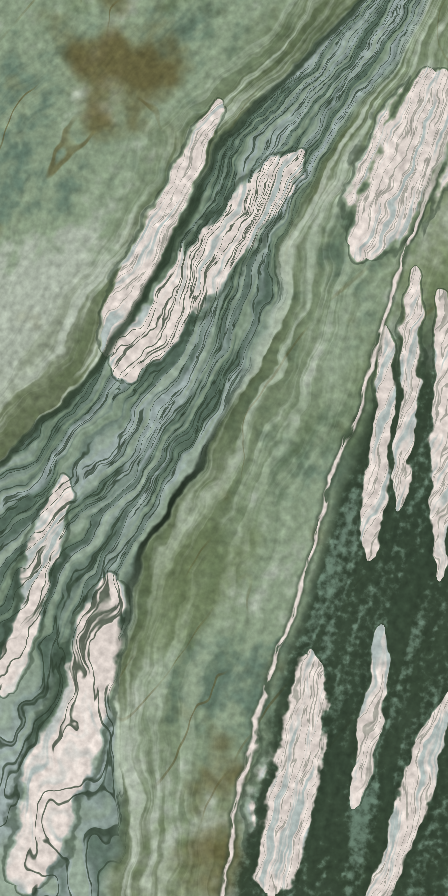
Give the GLSL for this texture, as a Shadertoy shader.

```glsl
// Polished green marble: diagonal strata, cream streaks, dark seams and a thin white vein.

const vec3 SAGE  = vec3(0.53, 0.60, 0.50);
const vec3 PALE  = vec3(0.66, 0.70, 0.64);
const vec3 SLATE = vec3(0.38, 0.47, 0.41);
const vec3 MIST  = vec3(0.61, 0.67, 0.66);
const vec3 CREAM = vec3(0.88, 0.84, 0.81);
const vec3 DARK  = vec3(0.20, 0.26, 0.20);
const vec3 OLIVE = vec3(0.41, 0.47, 0.32);
const vec3 RUST  = vec3(0.36, 0.33, 0.19);
const float WARP = 0.022;
const float RIPPLE = 0.008;
const float GRAIN = 0.13;
const float VEIN_WIDTH = 0.005;

// Cream streaks: both ends of each axis, then its half width
const int STREAKS = 11;
const vec4 AXIS[STREAKS] = vec4[STREAKS](
  vec4(.48, 1.77, .23, 1.21), vec4(1., 1.82, .8, 1.44), vec4(.86, 1.28, .83, .74),
  vec4(.93, 1.41, .89, .86), vec4(.7, .52, .6, 0.), vec4(.86, .6, .79, .2),
  vec4(1.01, .45, .83, -.04), vec4(.99, 1.34, .98, .72), vec4(.15, .94, .01, .46),
  vec4(.25, .7, .05, .02), vec4(.66, 1.65, .25, 1.16));
const float HALF_WIDTH[STREAKS] = float[STREAKS](
  .036, .075, .027, .024, .055, .022, .036, .025, .04, .062, .055);

vec2 hashGradient(vec2 cell) {
  vec3 h = fract(cell.xyx * vec3(0.1031, 0.1030, 0.0973));
  h += dot(h, h.yzx + 33.33);
  return fract((h.xx + h.yz) * h.zy) * 2.0 - 1.0;
}

float gradientNoise(vec2 p) {
  vec2 i = floor(p), f = p - i, e = vec2(0.0, 1.0);
  vec2 u = f * f * f * (f * (f * 6.0 - 15.0) + 10.0);
  float low = mix(dot(hashGradient(i), f), dot(hashGradient(i + e.yx), f - e.yx), u.x);
  float high = mix(dot(hashGradient(i + e.xy), f - e.xy), dot(hashGradient(i + e.yy), f - e.yy), u.x);
  return 1.5 * mix(low, high, u.y);
}

float fbm(vec2 p) {
  float sum = 0.0, amp = 1.0;
  for (int i = 0; i < 4; i++) {
    sum += amp * gradientNoise(p);
    p = mat2(1.6, 0.9, -0.9, 1.6) * p + 17.3;
    amp *= 0.5;
  }
  return sum;
}

// Unrotated octaves keep the layers stretched
float layers(vec2 p) {
  return gradientNoise(p) + 0.5 * gradientNoise(p * 2.1 + 5.7) + 0.25 * gradientNoise(p * 4.3 + 11.1);
}

float crease(float d, float width) { return 1.0 - smoothstep(0.25 * width, width, abs(d)); }
float blob(vec2 p, vec2 center, vec2 size) { p = (p - center) / size; return exp(-dot(p, p)); }

// 1 on the axis of the nearest streak, 0 at its tapered rim
float streakField(vec2 p) {
  float field = -3.0;
  for (int i = 0; i < STREAKS; i++) {
    vec2 q = p - AXIS[i].xy, axis = AXIS[i].zw - AXIS[i].xy;
    float h = clamp(dot(q, axis) / dot(axis, axis), 0.0, 1.0);
    float taper = 0.25 + 1.5 * sqrt(h * (1.0 - h));
    field = max(field, 1.0 - length(q - axis * h) / (HALF_WIDTH[i] * taper));
  }
  return field;
}

void mainImage(out vec4 fragColor, in vec2 fragCoord) {
  vec2 p = fragCoord / iResolution.x;
  vec2 along = mat2(0.87, 0.50, -0.50, 0.87) * p * vec2(5.0, 2.5);
  vec2 w = p + WARP * vec2(fbm(along), fbm(along + 31.0))
             + RIPPLE * vec2(fbm(p * 16.0), fbm(p * 16.0 + 9.0));
  float x = w.x, y = w.y;

  // Three curved borders, and a layer coordinate that follows them
  float rise = y - 0.96;
  float seam = rise - 0.45 * rise * rise + 0.8 * max(y - 1.7, 0.0);
  float fold = 0.26 + 0.36 * smoothstep(0.55, 1.35, y) + 0.6 * max(y - 1.45, 0.0);
  float vein = 0.49 + 0.23 * y + 0.04 * y * y;
  float s = x < seam ? (x - seam) / 0.35 : x < fold ? (x - seam) / (fold - seam)
    : x < vein ? 1.0 + (x - fold) / (vein - fold) : 2.0 + (x - vein) / 0.35;
  float swirl = fbm(p * vec2(6.0, 4.0) + 3.0);
  float strata = layers(vec2(s * 8.0 + 0.6 * swirl, y * 2.2));
  float fine = layers(vec2(s * 17.0 + 1.3 * swirl, y * 4.5 + 0.5 * strata));
  float grain = fbm(p * 55.0), rough = fbm(p * 22.0);

  // Mottled green stone with rusty patches and cracks
  float mottle = fbm(along * 0.9 + 4.0) + 0.45 * rough + 0.25 * strata;
  mottle += 0.8 * blob(p, vec2(0.05, 1.25), vec2(0.18, 0.22));
  vec3 col = mix(SLATE, SAGE, smoothstep(-0.8, 0.0, mottle));
  col = mix(col, PALE, smoothstep(0.05, 0.8, mottle));
  col = mix(col, OLIVE, 0.7 * smoothstep(0.0, 0.8, fbm(along * 0.7 + 50.0) - 0.25 * rough));
  float rust = blob(p, vec2(0.27, 1.86), vec2(0.12, 0.16)) + blob(w, vec2(0.5, 0.1), vec2(0.07, 0.2));
  col = mix(col, RUST, 0.8 * smoothstep(0.2, 0.9, rust + 0.5 * fbm(p * 9.0)));
  float crack = crease(gradientNoise(along * vec2(1.2, 0.5) + 0.15 * swirl), 0.022);
  col = mix(col, RUST, 0.6 * crack * smoothstep(-0.2, 0.4, swirl));

  // Thin layers lining the seam and the fold
  float lining = smoothstep(-0.22, -0.03, x - seam) * (1.0 - smoothstep(0.0, 0.02, x - seam));
  lining = max(lining, smoothstep(-0.02, 0.0, x - fold) * exp(-9.0 * max(x - fold, 0.0)));
  col = mix(col, mix(OLIVE * 0.8, PALE * 1.08, smoothstep(-0.4, 0.4, strata + 0.4 * fine)), 0.75 * lining);

  // Swirled slate and mist between seam and fold
  float marble = smoothstep(-0.01, 0.02, x - seam) * (1.0 - smoothstep(-0.02, 0.02, x - fold + 0.03 * swirl));
  vec3 swirled = mix(SLATE * 0.9, MIST, smoothstep(-0.4, 0.45, strata + 0.3 * fine));
  col = mix(col, mix(swirled, SAGE, 0.6 * smoothstep(-0.1, 0.5, fine)), marble);

  // Dark granular stone right of the vein
  float shade = smoothstep(0.0, 0.05, x - vein) * (1.0 - smoothstep(1.1, 1.4, y));
  col = mix(col, mix(DARK, SLATE, smoothstep(-0.1, 0.9, 0.7 * grain + 0.8 * strata)), 0.92 * shade);

  // Cream streaks with ragged rims and grey inner layers
  float streak = streakField(w) + 0.35 * strata + 0.25 * rough;
  col = mix(col, DARK, 0.5 * crease(streak + 0.22, 0.2));
  vec3 body = mix(CREAM, MIST, 0.85 * smoothstep(0.1, 0.6, fine - 0.3 * strata));
  col = mix(col, body, smoothstep(-0.05, 0.13, streak));

  // Dark creases, the seam and the torn edge of the fold
  float creased = max(marble, 0.45 * smoothstep(0.0, 0.2, streak));
  col = mix(col, DARK, 0.75 * creased * crease(fine + 0.12, 0.11));
  col = mix(col, DARK, 0.85 * crease(x - seam - 0.008, 0.017 + 0.008 * swirl));
  float torn = crease(x - fold + 0.02 * swirl, 0.012) * blob(p, vec2(0.38, 0.85), vec2(0.2, 0.25));
  col = mix(col, DARK * 0.7, torn);

  // Broken white vein between dark margins, then grain
  float reach = 1.0 - smoothstep(1.5, 1.75, y), d = x - vein;
  col = mix(col, DARK, 0.6 * reach * crease(d, 3.0 * VEIN_WIDTH));
  float unbroken = smoothstep(-0.45, -0.1, fbm(vec2(d * 60.0, y * 14.0)));
  col = mix(col, CREAM, reach * unbroken * crease(d, 1.5 * VEIN_WIDTH));
  col *= 1.0 + GRAIN * grain + 0.06 * fine;
  fragColor = vec4(clamp(col, 0.0, 1.0), 1.0);
}
```
